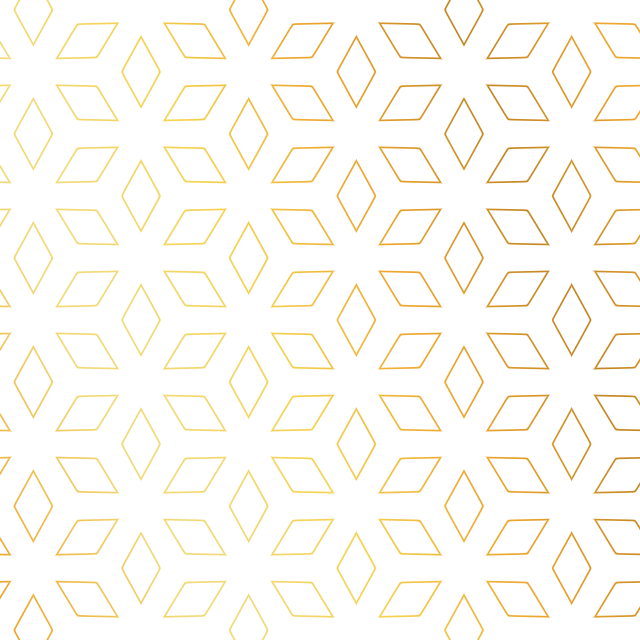
A WebGL 2 fragment shader for this pattern:

```glsl
#version 300 es
precision highp float;
// Outlined golden diamonds on a hexagonal lattice, tinted by a slanted metallic gradient.

uniform vec2 u_resolution;
out vec4 fragColor;

const vec2 CELL = vec2(0.33644, 0.19388);       // rectangular cell holding two lattice points
const vec2 LATTICE_ORIGIN = vec2(0.2203, 0.5);
const vec2 DIAMOND_HALF = vec2(0.0302, 0.0549); // half width and half height
const float CORNER_ROUNDING = 0.0016;
const float LINE_HALF = 0.0013;
const float GRADIENT_SLANT = 0.42;

const vec3 WHITE = vec3(1.0);
const vec3 AMBER = vec3(0.93, 0.65, 0.18);
const vec3 PALE_GOLD = vec3(0.95, 0.85, 0.46);
const vec3 YELLOW_GOLD = vec3(0.96, 0.82, 0.30);
const vec3 BRONZE = vec3(0.77, 0.53, 0.14);

vec2 rotate(vec2 p, float angle) {
    float c = cos(angle), s = sin(angle);
    return vec2(c * p.x - s * p.y, s * p.x + c * p.y);
}

// Signed distance to a diamond: sharp tips, softened side corners
float diamond(vec2 p, vec2 halfSize, float rounding) {
    vec2 q = vec2(abs(p.x), sqrt(p.y * p.y + rounding * rounding));
    vec2 normal = normalize(halfSize.yx);
    return dot(q, normal) - halfSize.x * normal.x;
}

vec2 repeatCell(vec2 p, vec2 cell) {
    return p - cell * floor(p / cell + 0.5);
}

// Distance to the outlines of one diamond orientation, in both half-cell rows
float outlineLattice(vec2 p, float angle) {
    float nearest = 1.0;
    for (int i = 0; i < 2; i++) {
        vec2 local = repeatCell(p - 0.5 * CELL * float(i), CELL);
        float d = diamond(rotate(local, angle), DIAMOND_HALF, CORNER_ROUNDING);
        nearest = min(nearest, abs(d));
    }
    return nearest;
}

float ramp(float from, float to, float t) {
    return clamp((t - from) / (to - from), 0.0, 1.0);
}

// Amber to pale gold, yellow, amber, bronze and back to amber
vec3 goldGradient(float t) {
    vec3 color = mix(AMBER, PALE_GOLD, ramp(-0.38, -0.12, t));
    color = mix(color, YELLOW_GOLD, ramp(0.0, 0.21, t));
    color = mix(color, AMBER, ramp(0.21, 0.43, t));
    color = mix(color, BRONZE, ramp(0.45, 0.68, t));
    return mix(color, AMBER, ramp(0.71, 0.92, t));
}

void main() {
    vec2 uv = gl_FragCoord.xy / u_resolution.y;
    float pixel = 1.0 / u_resolution.y;
    vec2 p = uv - LATTICE_ORIGIN;

    // Upright diamonds and two tilted sets, centred halfway between lattice points
    vec2 quarter = 0.25 * CELL;
    float tilt = radians(60.0);
    float d = outlineLattice(p, 0.0);
    d = min(d, outlineLattice(p - quarter, -tilt));
    d = min(d, outlineLattice(p - vec2(quarter.x, -quarter.y), tilt));

    // Antialiased line over white
    float coverage = clamp(0.5 + (LINE_HALF - d) / pixel, 0.0, 1.0);
    vec3 gold = goldGradient(uv.x - GRADIENT_SLANT * (1.0 - uv.y));
    fragColor = vec4(mix(WHITE, gold, coverage), 1.0);
}
```
